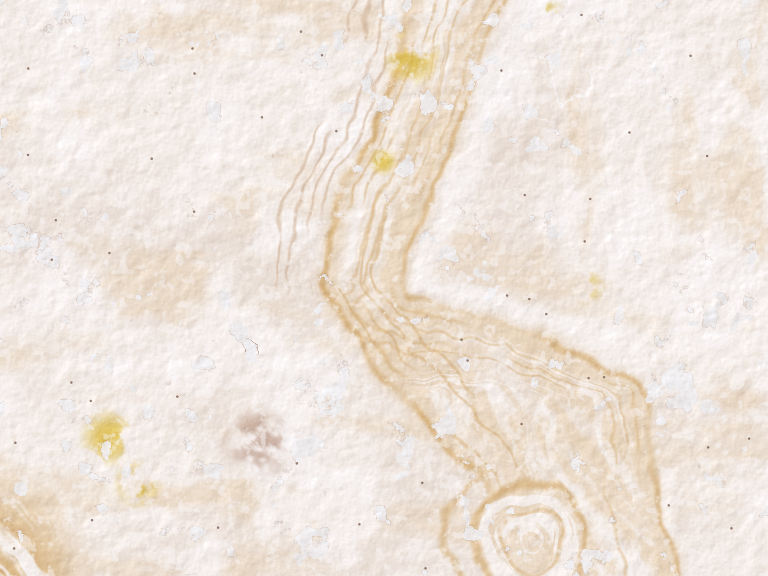
Reproduce this texture procedurally as a Shadertoy shader.

```glsl
// Pale travertine: cream mottled stone crossed by two bent ochre veins and a ring knot.
// Warped value noise gives clouds and strata; signed offsets from two curves give the
// parallel vein lines; thresholded noise gives ragged white pits with thin brown rims.

#define WHITE  vec3(0.972, 0.955, 0.955)
#define CREAM  vec3(0.952, 0.920, 0.900)
#define SHADE  vec3(0.910, 0.862, 0.825)
#define TAN    vec3(0.905, 0.825, 0.725)
#define OCHRE  vec3(0.835, 0.690, 0.480)
#define YELLOW vec3(0.870, 0.750, 0.340)
#define BROWN  vec3(0.660, 0.500, 0.410)
#define PIT    vec3(0.930, 0.922, 0.930)
#define WARP   0.055
#define RELIEF 0.32

float hash(vec2 p) {
    vec3 q = fract(p.xyx * 0.1031);
    q += dot(q, q.yzx + 33.33);
    return fract((q.x + q.y) * q.z);
}

float noise(vec2 p) {
    vec2 i = floor(p), f = fract(p);
    f = f * f * (3.0 - 2.0 * f);
    vec2 e = vec2(1, 0);
    return mix(mix(hash(i), hash(i + e), f.x),
               mix(hash(i + e.yx), hash(i + e.xx), f.x), f.y);
}

float fbm(vec2 p) {
    float sum = 0.0, amp = 0.516;
    for (int i = 0; i < 5; i++) {
        sum += amp * noise(p);
        p = mat2(1.6, 1.2, -1.2, 1.6) * p + 17.3;
        amp *= 0.5;
    }
    return sum;
}

// Horizontal positions of the two veins at height y
float leftVein(float y) {
    float d = y - 0.51;
    return 0.545 - 0.25 * d + 0.6 * sqrt(d * d + 0.0012);
}

float rightVein(float y) {
    float d = y - 0.5;
    return 0.69 + 0.38 * max(d, 0.0) - 0.2 * min(d + 0.18, 0.0)
         + 0.42 * (1.0 - smoothstep(-0.18, 0.02, d));
}

// Offset from a vein, corrected for the slope of its curve
float offsetFrom(float x, float here, float above) {
    float slope = (above - here) / 0.01;
    return (x - here) / sqrt(1.0 + slope * slope);
}

float line(float d, float width) {
    return 1.0 - smoothstep(0.0, width, abs(d));
}

float spot(vec2 p, vec2 centre, float radius) {
    return 1.0 - smoothstep(0.2 * radius, radius, length(p - centre));
}

void mainImage(out vec4 fragColor, in vec2 fragCoord) {
    vec2 p = fragCoord / iResolution.y;
    vec2 w = p + WARP * (vec2(fbm(p * 6.0), fbm(p * 6.0 + 40.0)) - 0.5);
    w += 0.012 * (vec2(noise(p * 34.0), noise(p * 34.0 + 9.0)) - 0.5);
    float fine = fbm(p * 42.0), patches = fbm(p * 9.0 + 5.0);

    // Clouds and strata
    float upright = smoothstep(0.75, 1.0, p.x) * smoothstep(0.45, 0.6, p.y);
    float strata = mix(fbm(w * vec2(4, 15)), fbm(w * vec2(16, 3) + 30.0), upright);
    vec3 c = mix(CREAM, SHADE, 0.75 * smoothstep(0.46, 0.72, fbm(w * 3.5 + 2.0)));
    c = mix(c, TAN, 0.6 * smoothstep(0.54, 0.76, strata));
    c = mix(c, WHITE, 0.75 * smoothstep(0.45, 0.65, fbm(w * 8.0 + 71.0)));

    // Layers between the veins
    float l = offsetFrom(w.x, leftVein(w.y), leftVein(w.y + 0.01));
    float r = offsetFrom(w.x, rightVein(w.y), rightVein(w.y + 0.01));
    float inside = smoothstep(-0.01, 0.02, l) * (1.0 - smoothstep(-0.02, 0.008, r));
    float layers = fbm(vec2(l * 45.0, w.y * 5.0));
    c = mix(c, TAN, inside * (0.12 + 0.65 * smoothstep(0.42, 0.7, layers)));
    c = mix(c, WHITE, 0.6 * inside * smoothstep(0.52, 0.68, fbm(vec2(r * 50.0, w.y * 7.0))));
    c = mix(c, WHITE, 0.8 * line(r - 0.04, 0.05) * smoothstep(0.3, 0.45, p.y));

    // Vein lines, strong and faint by turns
    float strength = smoothstep(0.3, 0.62, patches);
    float fadeLow = smoothstep(0.1, 0.2, p.y), upper = smoothstep(0.46, 0.54, p.y);
    c = mix(c, TAN, 0.75 * fadeLow * line(l - 0.008, 0.034));
    c = mix(c, TAN, 0.8 * line(r + 0.015, 0.036));
    c = mix(c, OCHRE, fadeLow * (0.3 + 0.6 * strength) * line(l, 0.011));
    c = mix(c, OCHRE, (0.25 + 0.5 * strength) * line(r, 0.009));
    for (int i = 1; i < 5; i++) {
        float k = float(i), part = smoothstep(0.4, 0.6, noise(w * 7.0 + k * 13.0));
        c = mix(c, OCHRE, 0.55 * part * fadeLow * line(l - 0.021 * k, 0.005));
        c = mix(c, OCHRE, 0.45 * part * line(r + 0.02 * k, 0.005));
        c = mix(c, mix(TAN, BROWN, 0.3), 0.7 * part * upper * line(l + 0.022 * k, 0.005));
    }

    // Ring knot at the foot of the veins
    float ring = length(w - vec2(0.92, 0.065));
    float knot = 1.0 - smoothstep(0.1, 0.12, ring);
    c = mix(c, TAN, 0.6 * knot);
    c = mix(c, WHITE, 0.8 * knot * smoothstep(0.5, 0.6, fbm(vec2(ring * 60.0, 3.0) + w * 8.0)));
    c = mix(c, OCHRE, 0.75 * line(ring - 0.105, 0.013) + 0.5 * line(ring - 0.06, 0.007));
    c = mix(c, OCHRE, 0.6 * line(ring - 0.15, 0.011) * smoothstep(0.87, 0.81, p.x));

    // Stains: yellow, grey brown and rusty corner
    float stain = spot(p, vec2(0.19, 0.24), 0.06) + spot(p, vec2(0.24, 0.16), 0.05)
                + spot(p, vec2(0.95, 0.97), 0.04) + spot(p, vec2(1.02, 0.5), 0.035)
                + spot(p, vec2(0.715, 0.9), 0.06) + spot(p, vec2(0.665, 0.72), 0.03);
    c = mix(c, YELLOW, 0.9 * stain * smoothstep(0.42, 0.58, fbm(p * 26.0)));
    c = mix(c, BROWN, 0.55 * spot(w, vec2(0.46, 0.23), 0.085) * smoothstep(0.35, 0.6, fine));
    c = mix(c, OCHRE, 0.9 * spot(w, vec2(0.0, 0.02), 0.2) * smoothstep(0.35, 0.65, layers));

    // White web at the upper right
    float web = line(fbm(w * 13.0 + 3.0) - 0.5, 0.03) * spot(p, vec2(1.0, 0.87), 0.18);
    c = mix(c, WHITE, 0.9 * web);

    // Ragged pits, gathered in clusters and one slanted chain
    float gather = 0.1 * smoothstep(0.5, 0.7, patches) + 0.13 * spot(p, vec2(1.17, 0.29), 0.2)
                 + 0.1 * spot(p, vec2(0.75, 0.25), 0.1) + 0.1 * spot(p, vec2(0.94, 0.06), 0.06);
    float chain = 0.0;
    for (int i = 0; i < 4; i++) {
        float k = float(i);
        chain += spot(w, vec2(0.385 + 0.026 * k, 0.475 - 0.041 * k), 0.027);
    }
    float big = spot(w, vec2(0.265, 0.2), 0.04) + spot(w, vec2(0.165, 0.15), 0.035);
    float hole = fbm(p * 27.0 + 60.0) + gather + 0.25 * (chain + big) - 0.73;
    float rim = line(hole, 0.02) * smoothstep(0.3, 0.6, noise(p * 30.0));
    c = mix(c, PIT, 0.9 * smoothstep(-0.005, 0.012, hole));
    c = mix(c, BROWN, rim * (0.22 + 0.6 * min(chain, 1.0)));

    // Fine relief, flecks and rare dark specks
    float slope = fine - fbm((p + vec2(-0.003, 0.003)) * 42.0);
    c += RELIEF * slope * vec3(0.8, 0.95, 1.1);
    c = mix(c, WHITE, 0.5 * smoothstep(0.6, 0.72, fbm(p * 70.0 + 8.0)));
    vec2 cell = floor(p * 28.0);
    vec2 seat = 0.25 + 0.5 * vec2(hash(cell + 3.0), hash(cell + 8.0));
    float speck = 1.0 - smoothstep(0.03, 0.09, length(fract(p * 28.0) - seat));
    c = mix(c, BROWN * 0.7, 0.75 * speck * step(0.95, hash(cell)));

    fragColor = vec4(clamp(c, 0.0, 1.0), 1.0);
}
```
